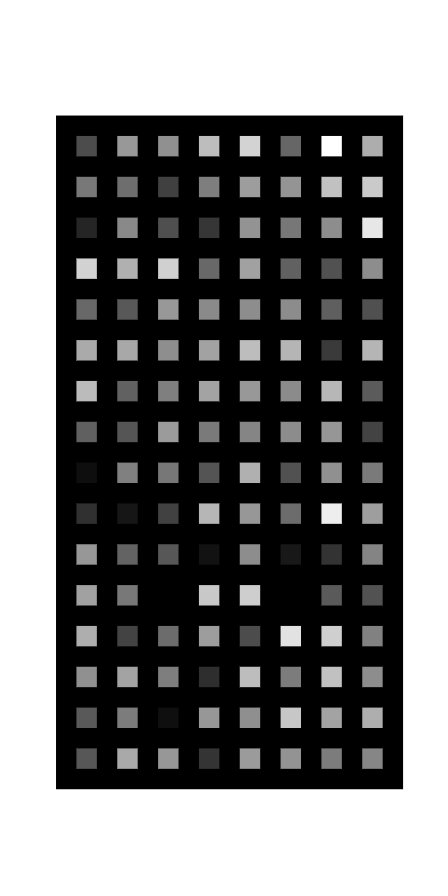
Give the GLSL for this pattern, as a Shadertoy shader.

```glsl
// Black panel on white, holding an 8 by 16 grid of flat squares in random greys.
#define COUNT vec2(8.0, 16.0)          // squares across and down
#define PITCH 0.04557                  // grid spacing, in canvas heights
#define SQUARE_SIZE 0.5                // square side, in grid spacings
#define BORDER 0.25                    // panel edge beyond the outer cells
#define PANEL_OFFSET vec2(0.0062, -0.0049)
#define GREY_MEAN 0.5
#define GREY_SPREAD 0.2
#define SEED 3.0

const float TAU = 6.2831853;

float hash(vec2 p) {
    return fract(sin(dot(p, vec2(12.9898, 78.233))) * 43758.5453);
}

// Normally distributed grey, clipped to black and white
float cellGrey(vec2 cell) {
    float u = max(hash(cell + SEED), 0.0001);
    float v = hash(cell + SEED + 37.7);
    float normal = sqrt(-2.0 * log(u)) * cos(TAU * v);
    return clamp(GREY_MEAN + GREY_SPREAD * normal, 0.0, 1.0);
}

// Coverage of a centred box, smoothed over one pixel
float boxMask(vec2 p, vec2 halfSize, float pixel) {
    vec2 d = abs(p) - halfSize;
    return clamp(0.5 - max(d.x, d.y) / pixel, 0.0, 1.0);
}

void mainImage(out vec4 fragColor, in vec2 fragCoord) {
    vec2 p = (fragCoord - 0.5 * iResolution.xy) / iResolution.y;
    vec2 grid = (p - PANEL_OFFSET) / PITCH;
    float pixel = 1.0 / (PITCH * iResolution.y);

    // Panel
    float panel = boxMask(grid, 0.5 * COUNT + BORDER, pixel);
    float shade = 1.0 - panel;

    // Squares
    vec2 cellPos = grid + 0.5 * COUNT;
    vec2 cell = clamp(floor(cellPos), vec2(0.0), COUNT - 1.0);
    float square = boxMask(cellPos - cell - 0.5, vec2(0.5 * SQUARE_SIZE), pixel);
    shade = mix(shade, cellGrey(cell), square);

    fragColor = vec4(vec3(shade), 1.0);
}
```
